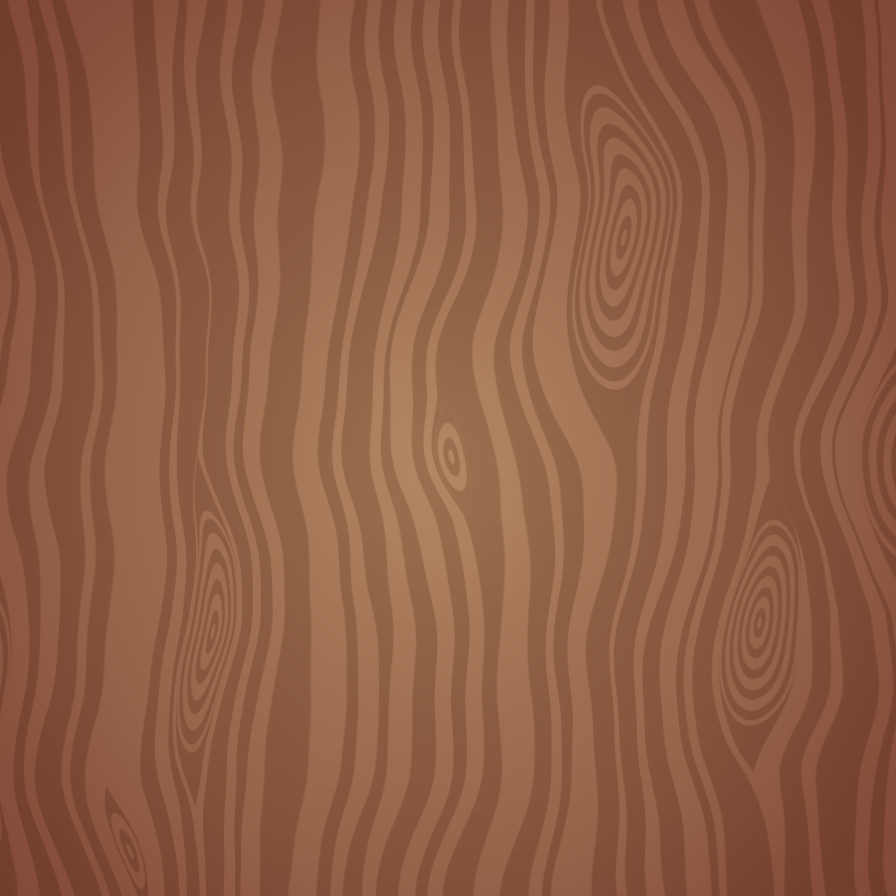
Write a three.js fragment shader that draws this texture.

```glsl
varying vec2 vUv;

const float SOFT = 0.0011;      // edge half-width in canvas units
const float GRAIN_COUNT = 23.0; // dark bands across the canvas

float hash(float n) {
  return fract(sin(n * 127.1 + 3.7) * 43758.5453);
}

vec2 gradientAt(vec2 cell) {
  float angle = 6.28318 * hash(dot(cell, vec2(1.0, 57.3)));
  return vec2(cos(angle), sin(angle));
}

float gradientNoise(vec2 p) {
  vec2 i = floor(p);
  vec2 f = fract(p);
  vec2 s = f * f * f * (f * (f * 6.0 - 15.0) + 10.0);
  vec2 e = vec2(0.0, 1.0);
  float low = mix(dot(gradientAt(i), f), dot(gradientAt(i + e.yx), f - e.yx), s.x);
  float high = mix(dot(gradientAt(i + e), f - e), dot(gradientAt(i + e.yy), f - e.yy), s.x);
  return mix(low, high, s.y);
}

// Sideways meander shared by the grain and the knots
vec2 meander(vec2 p, float amount) {
  float broad = gradientNoise(p * vec2(2.7, 3.2) + 4.3);
  float fine = gradientNoise(p * vec2(5.0, 7.5) + 19.6);
  return p + vec2(amount * (broad + 0.24 * fine), 0.0);
}

// Dark bands whose width swells and tapers along the trunk
float grainInk(float x, float y, float count) {
  float u = x * count + 0.75 * gradientNoise(vec2(x * 9.0, 2.5));
  float id = floor(u);
  float swell = 1.0 + 1.5 * gradientNoise(vec2(id * 7.37 + 0.5, y * 2.4));
  float halfWidth = min(mix(0.08, 0.37, hash(id)) * swell, 0.46);
  float offset = (hash(id + 71.0) - 0.5) * 1.5 * (0.48 - halfWidth);
  float edge = SOFT * count * 1.2;
  return smoothstep(-edge, edge, halfWidth - abs(fract(u) - 0.5 - offset));
}

// Half-width of the pointed hull around a knot; negative past its tips
float hullWidth(float dy, vec2 radii) {
  float t = dy / (radii.y * 1.45);
  return radii.x * (1.0 - t * t);
}

// Amount the grain is pushed aside by a knot
float knotPush(vec2 d, vec2 radii) {
  float w = hullWidth(d.y, radii);
  float push = 0.5 * (w + sqrt(w * w + 0.04 * radii.x * radii.x));
  float side = d.x / sqrt(d.x * d.x + 0.02 * radii.x * radii.x);
  float gap = max(abs(d.x) - max(w, 0.0), 0.0);
  return side * push * exp(-gap / (1.5 * radii.x));
}

// Concentric oval rings with dark pointed tips
float ringInk(vec2 d, vec2 radii, float rings) {
  float q = length(d / radii);
  float slope = length(d / (radii * radii)) / max(q, 0.05);
  float edge = SOFT * max(slope, 1.0);
  float wave = abs(fract(q * rings) - 0.5);
  float ring = smoothstep(-edge * rings, edge * rings, 0.23 - wave);
  return mix(ring, 1.0, smoothstep(-edge, edge, q - 1.0));
}

// Accumulates push in layer.x, knot ink in layer.y and knot cover in layer.z
void addKnot(vec2 p, vec2 center, vec2 radii, float rings, inout vec3 layer) {
  vec2 d = p - center;
  layer.x += knotPush(d, radii);
  float cover = smoothstep(-SOFT, SOFT, hullWidth(d.y, radii) - abs(d.x));
  layer.y = mix(layer.y, ringInk(d, radii, rings), cover);
  layer.z = max(layer.z, cover);
}

// Warm glow in the middle falling to reddish corners
vec3 woodColor(vec2 p) {
  vec3 glow = vec3(0.71, 0.54, 0.395);
  vec3 body = vec3(0.615, 0.42, 0.31);
  vec3 corner = vec3(0.51, 0.285, 0.215);
  float r = length((p - vec2(0.49, 0.48)) * vec2(1.06, 0.94));
  vec3 inner = mix(glow, body, smoothstep(-0.08, 0.38, r));
  return mix(inner, corner, smoothstep(0.28, 0.74, r));
}

void main() {
  vec2 p = meander(vUv, 0.075);

  // Knots
  vec3 layer = vec3(0.0);
  addKnot(p, vec2(0.688, 0.735), vec2(0.049, 0.17), 5.0, layer);
  addKnot(p, vec2(0.222, 0.295), vec2(0.028, 0.135), 4.0, layer);
  addKnot(p, vec2(0.876, 0.305), vec2(0.041, 0.115), 5.0, layer);
  addKnot(p, vec2(0.523, 0.490), vec2(0.015, 0.045), 1.5, layer);
  addKnot(p, vec2(1.020, 0.490), vec2(0.050, 0.120), 4.0, layer);
  addKnot(p, vec2(-0.02, 0.200), vec2(0.042, 0.150), 4.0, layer);
  addKnot(p, vec2(0.135, 0.050), vec2(0.014, 0.050), 1.5, layer);

  // Grain flowing around the knots
  float grain = grainInk(p.x - layer.x, p.y, GRAIN_COUNT);
  float ink = mix(grain, layer.y, layer.z);

  vec3 darkTint = vec3(0.865, 0.825, 0.795);
  gl_FragColor = vec4(woodColor(vUv) * mix(vec3(1.0), darkTint, ink), 1.0);
}
```
